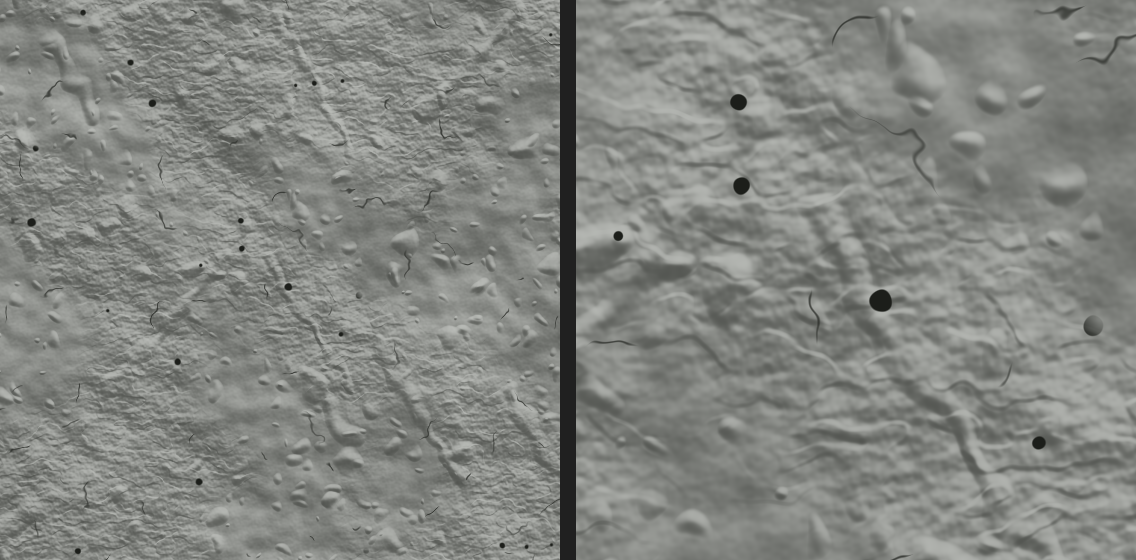
Left, the full canvas; right, a detail of the centre.
Give the GLSL for this texture, as a Shadertoy shader.

```glsl
// Grey painted plaster: a height field of lumps, trowel ridges and flaky ledges,
// shaded by its slope toward a light from above, then marked with cracks and pits.
// Heights and lengths are fractions of the canvas height.

vec3 hash3(vec2 c) {
    vec3 q = fract(c.xyx * vec3(0.1031, 0.1030, 0.0973));
    q += dot(q, q.yxz + 33.33);
    return fract((q.xxy + q.yzz) * q.zyx);
}

float cornerSlope(vec2 cell, vec2 offset) {
    float angle = 6.2832 * hash3(cell).x;
    return dot(vec2(cos(angle), sin(angle)), offset);
}

// Gradient noise, roughly -0.7 to 0.7
float noise(vec2 p) {
    vec2 i = floor(p), f = p - i;
    vec2 u = f * f * f * (f * (f * 6.0 - 15.0) + 10.0);
    vec2 x = vec2(1, 0), y = vec2(0, 1);
    return mix(mix(cornerSlope(i, f), cornerSlope(i + x, f - x), u.x),
               mix(cornerSlope(i + y, f - y), cornerSlope(i + 1.0, f - 1.0), u.x), u.y);
}

vec2 warp(vec2 p, float freq) {
    return vec2(noise(p * freq), noise(p * freq + 19.7)) / freq;
}

// 0 on smooth thick paint, 1 on bare rough plaster
float roughness(vec2 p) {
    float zone = noise(vec2(p.x * 3.4 + p.y * 1.6, p.y * 2.6) + 4.3);
    return smoothstep(-0.2, 0.2, zone + 0.25 * noise(p * 9.0));
}

// Scattered round lumps of paint
float lumps(vec2 p, float freq, float share) {
    vec2 g = p * freq, cell = floor(g);
    float h = 0.0;
    for (int k = 0; k < 9; k++) {
        vec2 c = cell + vec2(k % 3 - 1, k / 3 - 1);
        vec3 r = hash3(c + freq);
        float radius = mix(0.15, 0.42, fract(r.z * 37.0));
        vec2 d = (g - c - r.xy) / radius;
        float dome = max(0.0, 1.0 - dot(d, d));
        h += step(r.z, share) * radius * dome * dome;
    }
    return 1.25 * h / freq;
}

// Long knotted ridges left by the trowel, in two leaning directions
float ridges(vec2 p) {
    vec2 g = p * 3.2, cell = floor(g);
    float h = 0.0;
    for (int k = 0; k < 9; k++) {
        vec2 c = cell + vec2(k % 3 - 1, k / 3 - 1);
        vec3 r = hash3(c + 53.0), s = hash3(c + 87.0);
        float angle = (r.z < 0.45 ? 0.85 : -1.05) + 0.5 * (s.x - 0.5);
        vec2 along = vec2(cos(angle), sin(angle)), q = g - c - r.xy;
        float t = dot(q, along), len = mix(0.2, 0.5, s.y);
        float width = mix(0.035, 0.065, s.z) * (1.0 + 0.7 * noise(vec2(t * 9.0, s.z * 60.0)));
        float d = length(q - along * clamp(t, -len, len)) / width;
        float bead = max(0.0, 1.0 - d * d);
        h += step(s.x, 0.75) * width * bead * bead;
    }
    return h / 3.2;
}

float height(vec2 p, float rough) {
    float h = 0.07 * noise(p * 5.0) + 0.03 * noise(p * 14.0 + 3.0) + 0.014 * noise(p * 31.0);
    vec2 w = p + 0.5 * warp(p, 24.0);
    h += lumps(w, 16.0, 0.34) + mix(0.9, 0.45, rough) * lumps(w, 33.0, 0.42);
    h += ridges(w);
    // Horizontal flaky ledges and fine grit
    float ledge = noise(w * vec2(19.0, 46.0)) + 0.4 * noise(p * vec2(60.0, 95.0));
    h += 0.0036 * rough * smoothstep(-0.06, 0.12, ledge);
    h += mix(0.12, 0.7, rough) * noise(p * vec2(75.0, 105.0)) / 105.0;
    return h + mix(0.1, 0.45, rough) * noise(p * 190.0) / 190.0;
}

// Short, thin, crooked cracks
float cracks(vec2 p, float px) {
    p += 0.55 * warp(p, 26.0) + 0.5 * warp(p, 80.0);
    vec2 g = p * 11.0, cell = floor(g);
    float ink = 0.0;
    for (int k = 0; k < 9; k++) {
        vec2 c = cell + vec2(k % 3 - 1, k / 3 - 1);
        vec3 r = hash3(c + 131.0), s = hash3(c + 177.0);
        float angle = 3.1416 * s.x, len = mix(0.1, 0.42, s.y * s.y);
        vec2 q = mat2(cos(angle), -sin(angle), sin(angle), cos(angle)) * (g - c - r.xy);
        q.y += (s.z - 0.5) * 3.0 * q.x * q.x;
        float taper = 1.0 - smoothstep(0.4 * len, len, abs(q.x));
        float line = 1.0 - smoothstep(0.0, 0.0012 * taper + px, abs(q.y) / 11.0);
        ink = max(ink, step(r.z, 0.55) * taper * line * mix(0.55, 1.0, s.z));
    }
    return ink;
}

// Small black air holes
float pits(vec2 p, float px) {
    vec2 g = p * 24.0, c = floor(g);
    vec3 r = hash3(c + 211.0);
    float radius = mix(0.0025, 0.0075, fract(r.z * 91.0));
    float d = length(g - c - 0.3 - 0.4 * r.xy) / 24.0 + 0.12 * warp(p, 110.0).x;
    return step(r.z, 0.07) * (1.0 - smoothstep(radius - px, radius + px, d));
}

void mainImage(out vec4 fragColor, in vec2 fragCoord) {
    float px = 1.0 / iResolution.y;
    vec2 p = fragCoord * px;
    float rough = roughness(p);

    // Slope facing the light
    vec2 toLight = 0.0012 * normalize(vec2(0.3, 1.0));
    float slope = (height(p - toLight, rough) - height(p + toLight, rough)) / 0.0024;
    float tone = 0.522 + 0.18 * tanh(0.65 * slope);
    tone += 0.05 * noise(p * 4.0 + 8.0) + 0.025 * noise(p * 150.0);

    // Dark marks
    tone = mix(tone, 0.17, 0.85 * cracks(p, px));
    tone = mix(tone, 0.11, pits(p, px) * smoothstep(0.2, 0.6, rough));
    fragColor = vec4(tone + vec3(0.0, 0.009, -0.008), 1.0);
}
```
